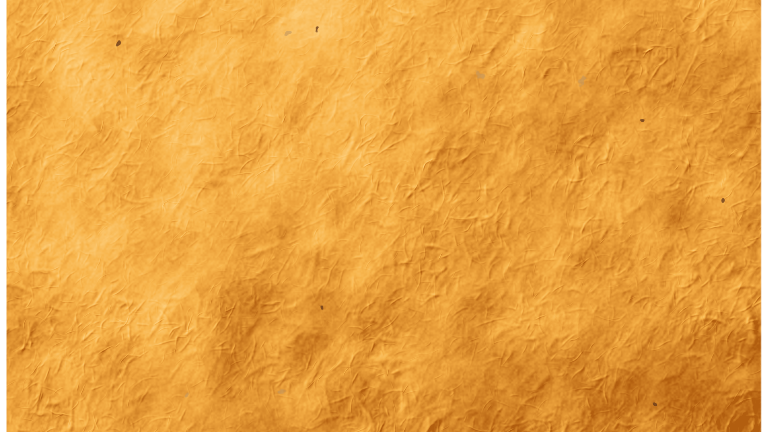
Write a WebGL 1 fragment shader that draws this texture.

```glsl
precision highp float;

uniform vec2 u_resolution;

const vec2 LIGHT_DIR = vec2(-0.71, 0.71);

float hash(vec2 p) {
  return fract(sin(dot(p, vec2(127.1, 311.7))) * 43758.5453);
}

vec2 hash2(vec2 p) {
  return vec2(hash(p), hash(p + 57.3));
}

mat2 rotation(float angle) {
  float c = cos(angle), s = sin(angle);
  return mat2(c, -s, s, c);
}

float noise(vec2 p) {
  vec2 i = floor(p), f = fract(p);
  f = f * f * (3.0 - 2.0 * f);
  float low = mix(hash(i), hash(i + vec2(1.0, 0.0)), f.x);
  float high = mix(hash(i + vec2(0.0, 1.0)), hash(i + vec2(1.0, 1.0)), f.x);
  return mix(low, high, f.y);
}

float fbm(vec2 p) {
  float sum = 0.0, gain = 0.5;
  for (int i = 0; i < 5; i++) {
    sum += gain * noise(p);
    p = rotation(0.6) * p * 2.03 + 11.7;
    gain *= 0.5;
  }
  return sum;
}

// Sharp-crested folds, stretched along the main fibre direction
float foldHeight(vec2 p) {
  vec2 q = rotation(0.95) * p * vec2(14.0, 28.0);
  float sum = 0.0, gain = 0.5;
  for (int i = 0; i < 3; i++) {
    sum += gain * (1.0 - abs(2.0 * noise(q) - 1.0));
    q = rotation(0.4) * q * 2.1 + 5.3;
    gain *= 0.6;
  }
  return sum;
}

float foldShade(vec2 p, float reach) {
  return foldHeight(p) - foldHeight(p + LIGHT_DIR * reach);
}

// Short curved fibres, bright on the lit flank and dark on the other
float fibreShade(vec2 p, float scale, float seed) {
  vec2 q = p * scale + seed;
  vec2 cell = floor(q);
  float shade = 0.0;
  for (int y = -1; y <= 1; y++) {
    for (int x = -1; x <= 1; x++) {
      vec2 id = cell + vec2(float(x), float(y));
      float angle = 0.95 + (hash(id + 3.1) - 0.5) * 2.5;
      vec2 local = rotation(angle) * (q - id - hash2(id));
      local.y += (hash(id + 8.7) - 0.5) * 0.9 * local.x * local.x;
      float width = mix(0.04, 0.12, hash(id + 14.9));
      float halfLength = mix(0.3, 0.9, hash(id + 21.3));
      float across = local.y / width;
      float taper = 1.0 - smoothstep(0.3 * halfLength, halfLength, abs(local.x));
      float facing = dot(vec2(-sin(angle), cos(angle)), LIGHT_DIR);
      shade += across * exp(-across * across) * taper * facing * hash(id + 30.5);
    }
  }
  return shade;
}

// Sparse irregular flecks: coverage from 0 to 1
float flecks(vec2 p, float scale, float density, float radius, float seed) {
  vec2 q = p * scale + seed;
  vec2 id = floor(q);
  vec2 offset = fract(q) - 0.25 - 0.5 * hash2(id);
  offset = rotation(hash(id + 4.4) * 6.28) * offset * vec2(0.75, 1.3);
  float size = radius * scale * mix(0.5, 1.0, hash(id + 9.2));
  float dist = length(offset) + (noise(p * 160.0) - 0.5) * size;
  float present = step(hash(id + 17.6), density);
  return present * (1.0 - smoothstep(0.6 * size, 1.2 * size, dist));
}

float ramp(float start, float end, float value) {
  return clamp((value - start) / (end - start), 0.0, 1.0);
}

// Tone from about -2 (shadow) to 2 (highlight)
vec3 paperColor(float tone) {
  vec3 color = mix(vec3(0.70, 0.37, 0.06), vec3(0.87, 0.57, 0.19), ramp(-2.6, -0.75, tone));
  color = mix(color, vec3(0.93, 0.64, 0.24), ramp(-0.75, 0.05, tone));
  color = mix(color, vec3(0.97, 0.71, 0.30), ramp(0.05, 0.95, tone));
  return mix(color, vec3(0.99, 0.80, 0.47), ramp(0.95, 2.7, tone));
}

void main() {
  vec2 uv = gl_FragCoord.xy / u_resolution;
  vec2 p = gl_FragCoord.xy / u_resolution.y;
  vec2 warp = vec2(fbm(p * 7.0), fbm(p * 7.0 + 31.0)) - 0.48;
  vec2 bent = p + warp * 0.04;

  // Broad light from the upper left, with cloudy stains and fibrous mottling
  float tone = 2.1 * (0.5 - uv.x) + 1.2 * (uv.y - 0.5) - 0.17;
  tone += 2.9 * (fbm(p * 3.3 + warp + 4.0) - 0.48);
  tone += 3.3 * (fbm(rotation(0.95) * bent * vec2(9.0, 15.0) + 60.0) - 0.48);

  // Surface relief and fine grain
  float relief = 2.2 * foldShade(bent, 0.006);
  relief += 2.0 * fibreShade(bent, 11.0, 2.0);
  relief += 2.4 * fibreShade(bent, 17.0, 40.0);
  relief += 2.5 * fibreShade(bent, 25.0, 83.0);
  relief += 2.1 * fibreShade(bent, 37.0, 129.0);
  tone += relief * mix(0.4, 1.6, noise(p * 8.0 + 19.0));
  tone += 0.6 * (noise(p * 210.0) - 0.5) + 0.5 * (noise(p * 95.0) - 0.5);

  // Grey and dark plant flecks
  vec3 color = paperColor(tone);
  color = mix(color, vec3(0.74, 0.58, 0.38), 0.55 * flecks(p, 4.0, 0.1, 0.010, 7.0));
  color = mix(color, vec3(0.42, 0.23, 0.10), 0.8 * flecks(p, 5.0, 0.1, 0.006, 23.0));

  // White side margins
  float pixel = 1.0 / u_resolution.x;
  float sheet = smoothstep(-pixel, pixel, uv.x - 0.0085) * smoothstep(-pixel, pixel, 0.991 - uv.x);
  gl_FragColor = vec4(mix(vec3(1.0), color, sheet), 1.0);
}
```
